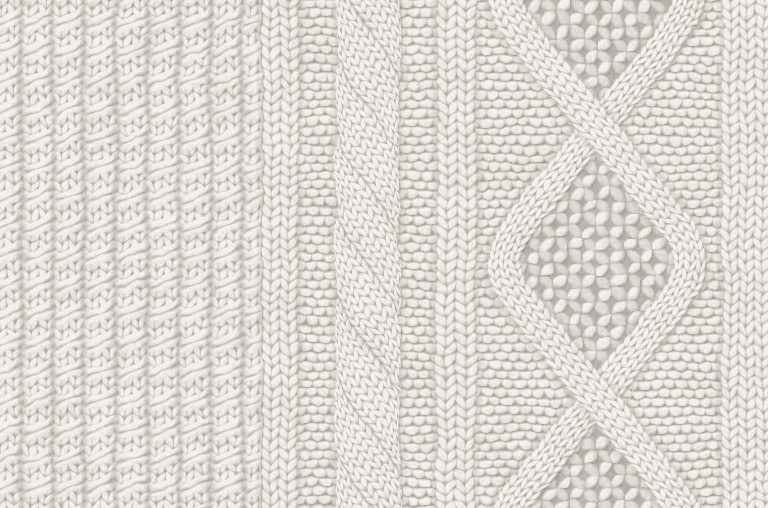
Give the GLSL for this texture, as a WebGL 1 fragment shader.

```glsl
precision highp float;
uniform vec2 u_resolution;

const float PI = 3.14159;
const vec3 GAP_COLOR = vec3(0.555, 0.515, 0.465);
const vec3 WOOL_COLOR = vec3(0.953, 0.943, 0.932);

float hash(vec2 p) {
  p = fract(p * vec2(0.1031, 0.1137));
  p += dot(p, p.yx + 33.33);
  return fract((p.x + p.y) * p.x * 7.31);
}

float noise(vec2 p) {
  vec2 i = floor(p), f = fract(p);
  f = f * f * (3.0 - 2.0 * f);
  return mix(mix(hash(i), hash(i + vec2(1, 0)), f.x),
             mix(hash(i + vec2(0, 1)), hash(i + 1.0), f.x), f.y);
}

// Single stitches, one per unit cell; 1 on the yarn, 0 in the gaps
float dome(vec2 e) { return 1.0 - smoothstep(0.1, 1.4, dot(e, e)); }

float knit(vec2 q) {
  float side = abs(fract(q.x) - 0.5);
  float leg = fract(q.y + 1.3 * side) - 0.5;
  return dome(vec2((side - 0.25) * 3.3, leg * 1.75));
}

float purl(vec2 q) {
  q.x += 0.5 * mod(floor(q.y), 2.0);
  vec2 f = fract(q) - 0.5;
  f.y += 0.7 * f.x * f.x - 0.06;
  return dome(f * vec2(1.65, 1.9));
}

float moss(vec2 q) {
  vec2 cell = floor(q);
  float raised = mod(cell.x + cell.y, 2.0);
  vec2 f = fract(q) - 0.5;
  f += 0.25 * (vec2(hash(cell), hash(cell + 57.0)) - 0.5);
  f.y += f.x * (raised - 0.5);
  return dome(f * 1.9) * mix(0.72, 1.0, raised);
}

// Panels return stitch, large form and signed distance to their edge
vec3 rib(vec2 p, float center, float halfWidth, float columns) {
  float x = (p.x - center) / halfWidth;
  float stitch = knit(vec2((x + 1.0) * columns * 0.5, p.y / 0.105));
  return vec3(stitch, 0.35 * sqrt(max(0.0, 1.0 - x * x)), (abs(x) - 1.0) * halfWidth);
}

vec3 twistedRibs(vec2 p, float edge) {
  float x = fract((p.x - 0.22) / 0.315);
  float v = p.y / 0.29 + 0.45 * x;
  float bar = 0.5 + 0.5 * cos(2.0 * PI * v);
  float slanted = dome(vec2((x - 0.5) * 1.8, (fract(v * 3.0) - 0.5) * 1.8));
  float upright = knit(vec2(x * 2.0, p.y / 0.097));
  float gutter = smoothstep(0.0, 0.17, min(x, 1.0 - x));
  float rung = 0.5 + 0.5 * cos(2.0 * PI * p.y / 0.097);
  float stitch = mix(upright, slanted, smoothstep(0.3, 0.7, bar));
  stitch = mix(0.35 * rung + 0.35 * bar, stitch, 0.35 + 0.65 * gutter);
  return vec3(stitch, 0.35 * gutter * (0.4 + bar), p.x - edge);
}

vec3 ropeCable(vec2 p, float center, float halfWidth, float pitch) {
  float x = (p.x - center) / halfWidth;
  float c = clamp(x, -1.2, 1.2);
  float lobe = fract((p.y - 0.52 - 0.55 * (1.0 + c * (0.75 + 0.25 * c * c))) / pitch);
  float roundness = sqrt(max(0.0, 4.0 * lobe * (1.0 - lobe)));
  float along = 0.55 * (p.x - center) + 0.84 * p.y;
  float stitch = knit(vec2(lobe * 4.0, along / 0.1));
  stitch *= mix(0.3, 1.0, smoothstep(0.0, 0.55, roundness));
  float form = roundness * (0.35 + 0.65 * sqrt(max(0.0, 1.0 - x * x)));
  return vec3(stitch, form, (abs(x) - 0.88 - 0.14 * roundness) * halfWidth);
}

float diamondPath(float y, float side) {
  return -side * 0.93 * asin(0.95 * cos(PI * (y + 0.08) / 2.7)) / 1.2532;
}

vec3 strand(vec2 p, float side, float halfWidth, float lift) {
  float x = diamondPath(p.y, side);
  float slope = (diamondPath(p.y + 0.01, side) - x) / 0.01;
  float d = (p.x - x) / sqrt(1.0 + slope * slope);
  float r = d / halfWidth;
  float stitch = knit(vec2((r + 1.0) * 1.5, (p.y * 1.2 + 0.4 * slope * d) / 0.105));
  return vec3(stitch, lift * sqrt(max(0.0, 1.0 - r * r)), abs(d) - halfWidth);
}

// Lays a panel over the fabric, with contact shade around it
vec2 lay(vec2 under, vec3 over) {
  under.x *= mix(0.6, 1.0, smoothstep(0.0, 0.08, over.z));
  return mix(under, over.xy, smoothstep(0.014, -0.014, over.z));
}

vec2 fabric(vec2 p) {
  vec2 f = vec2(purl(p / vec2(0.125, 0.09)), 0.0);
  f = lay(f, twistedRibs(p, 2.62));
  f = lay(f, rib(p, 2.8, 0.18, 2.0));
  f = lay(f, ropeCable(p, 3.68, 0.32, 0.79));
  f = lay(f, rib(p, 4.56, 0.2, 2.0));
  f = lay(f, rib(p, 7.47, 0.25, 3.0));
  // Diamond filling, then the rear and front strands
  vec2 q = p - vec2(5.97, 0.0);
  float inside = abs(q.x) - abs(diamondPath(p.y, 1.0));
  f = lay(f, vec3(moss(q / vec2(0.14, 0.125)), 0.1, inside));
  float front = sin(PI * (p.y + 0.08) / 2.7) < 0.0 ? -1.0 : 1.0;
  f = lay(f, strand(q, -front, 0.16, 0.7));
  return lay(f, strand(q, front, 0.17, 0.85));
}

float height(vec2 f) { return 0.5 * f.x + f.y; }

void main() {
  vec2 p = gl_FragCoord.xy / u_resolution;
  p = vec2(p.x, 1.0 - p.y) * vec2(7.68, 5.07);
  // Uneven hand tension
  vec2 w = p + 0.04 * (vec2(noise(p * 2.5), noise(p * 2.5 + 40.0)) - 0.5);
  w += 0.03 * (vec2(noise(p * 11.0), noise(p * 11.0 + 70.0)) - 0.5);
  // Light from the upper left
  vec2 f = fabric(w);
  float lit = height(f) - height(fabric(w + vec2(-0.013, -0.021)));
  float fibre = noise(p * vec2(65.0, 50.0)) + noise(p * 31.0) - 1.0;
  float shade = 0.42 + 0.52 * f.x + 0.06 * f.y + 0.32 * lit + 0.1 * fibre;
  shade += 0.06 * (noise(p * 5.0) - 0.5);
  gl_FragColor = vec4(mix(GAP_COLOR, WOOL_COLOR, clamp(shade, 0.0, 1.0)), 1.0);
}
```
